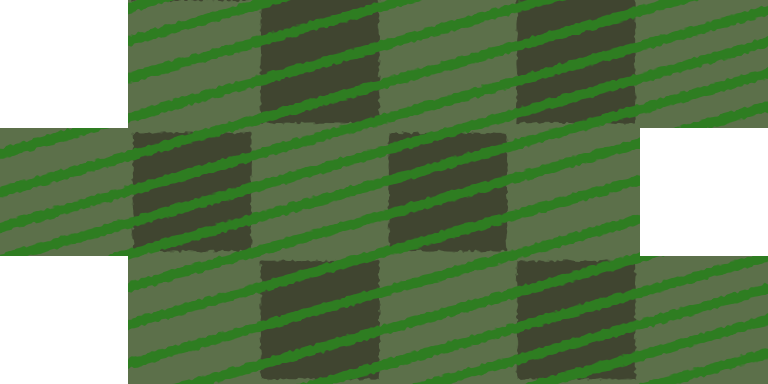
This pattern is drawn by a Shadertoy shader. Its source:

```glsl
// Woven check of six by three cells: rough dark squares on moss green, crossed by
// slanted green bands whose spacing swells and tightens every seven bands.
// Distances to squares and bands are roughened by noise; end cells are left white.

float hash(vec2 p) {
    return fract(sin(dot(p, vec2(127.1, 311.7))) * 43758.5453);
}

float valueNoise(vec2 p) {
    vec2 i = floor(p), f = fract(p);
    f = f * f * (3.0 - 2.0 * f);
    return mix(mix(hash(i), hash(i + vec2(1, 0)), f.x),
               mix(hash(i + vec2(0, 1)), hash(i + vec2(1, 1)), f.x), f.y);
}

float boxDistance(vec2 p, vec2 halfSize) {
    vec2 d = abs(p) - halfSize;
    return length(max(d, 0.0)) + min(max(d.x, d.y), 0.0);
}

// Distance to the nearest band; y runs downward
float bandDistance(vec2 p) {
    float height = p.y + 0.283 * p.x;
    float nearest = 1.0;
    for (int k = -1; k < 18; k++) {
        float n = float(k);
        float centre = 0.368 + 0.275 * n - 0.0375 * cos(6.28319 * (n - 1.0) / 7.0);
        nearest = min(nearest, abs(height - centre));
    }
    return nearest * 0.962 - 0.039;
}

void mainImage(out vec4 fragColor, in vec2 fragCoord) {
    // One unit per cell, rows counted from the top
    float pixel = 3.0 / iResolution.y;
    vec2 p = vec2(fragCoord.x, iResolution.y - fragCoord.y) * pixel;
    vec2 cell = floor(p);
    vec2 local = p - cell - 0.5;
    bool evenCell = mod(cell.x + cell.y, 2.0) < 0.5;

    float rough = (valueNoise(p * 42.0) - 0.5) * 0.024;
    float soft = max(0.6 * pixel, 0.006);

    // Dark squares; those of the top row run off the upper edge
    if (cell.y < 0.5) local.y = max(local.y, 0.0);
    float square = evenCell ? boxDistance(local, vec2(0.462)) : 1.0;
    square = min(square, boxDistance(p - vec2(1.49, 0.0), vec2(0.46, 0.006)));
    vec3 color = mix(vec3(0.36, 0.44, 0.29), vec3(0.25, 0.27, 0.19),
                     1.0 - smoothstep(-soft, soft, square + rough));

    // Slanted bands over everything
    float bandRough = (valueNoise(p * 38.0 + 71.0) - 0.5) * 0.022;
    float band = bandDistance(p) + bandRough;
    color = mix(color, vec3(0.18, 0.49, 0.13), 1.0 - smoothstep(-soft, soft, band));

    // Blank even cells at both ends of the rows
    if (evenCell && (cell.x < 0.5 || cell.x > 4.5)) {
        float inside = 0.5 - max(abs(p.x - cell.x - 0.5), abs(p.y - cell.y - 0.5));
        bool outerEdge = p.x < 0.5 || p.x > 5.5 || p.y < 0.5 || p.y > 2.5;
        color = mix(color, vec3(1.0), outerEdge ? 1.0 : clamp(inside / pixel + 0.5, 0.0, 1.0));
    }
    fragColor = vec4(color, 1.0);
}
```
